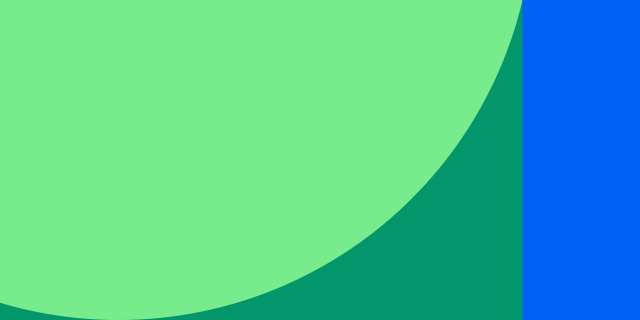
A Shadertoy shader for this background:

```glsl
// Draws a large light green disc over dark green, with a blue band at the right.

// Lengths are in canvas heights; the disc rests on the lower edge.
#define DISC_X 0.3698
#define DISC_RADIUS 1.2977
#define BAND_LEFT 1.6328
#define LIGHT_GREEN vec3(0.47, 0.92, 0.55)
#define DARK_GREEN vec3(0.01, 0.59, 0.42)
#define BLUE vec3(0.00, 0.38, 0.97)

// Coverage of a shape from its signed distance, smoothed over one pixel.
float coverage(float dist, float pixel) {
    return clamp(0.5 - dist / pixel, 0.0, 1.0);
}

void mainImage(out vec4 fragColor, in vec2 fragCoord) {
    float pixel = 1.0 / iResolution.y;
    vec2 p = fragCoord * pixel;

    // Disc over the dark ground
    float disc = length(p - vec2(DISC_X, DISC_RADIUS)) - DISC_RADIUS;
    vec3 color = mix(DARK_GREEN, LIGHT_GREEN, coverage(disc, pixel));

    // Band on top of both
    float band = BAND_LEFT - p.x;
    color = mix(color, BLUE, coverage(band, pixel));

    fragColor = vec4(color, 1.0);
}
```
